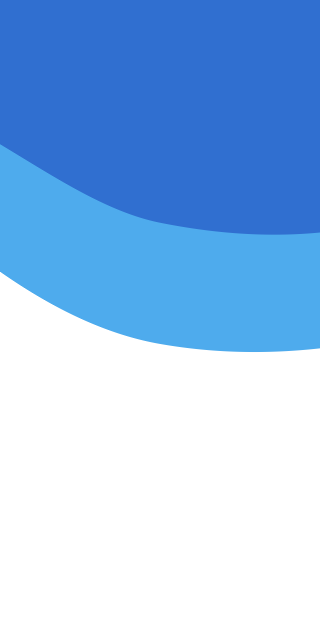
This background is drawn by a Shadertoy shader. Its source:

```glsl
// Two flat blue waves hang from the top of a white page.
// Each lower edge is a smooth curve of two cubic Hermite spans that meet at
// mid width; the bands are layered back to front with antialiased edges.

const vec3 PAGE_WHITE = vec3(1.0);
const vec3 SKY_BLUE   = vec3(0.304, 0.671, 0.929);
const vec3 DEEP_BLUE  = vec3(0.188, 0.437, 0.815);

// Edge heights and slopes at the left, middle and right of the canvas
const vec3 SKY_HEIGHTS  = vec3(0.5755, 0.4626, 0.4557);
const vec3 SKY_SLOPES   = vec3(-0.350, -0.0875, 0.055);
const vec3 DEEP_HEIGHTS = vec3(0.7747, 0.6520, 0.6367);
const vec3 DEEP_SLOPES  = vec3(-0.300, -0.100, 0.048);

const float SPAN = 0.5; // width of one curve span

// Cubic through two heights with the given end slopes, t in 0..1
float hermite(vec2 heights, vec2 slopes, float t) {
    float s = 1.0 - t;
    float ease = t * t * (3.0 - 2.0 * t);
    float bend = t * s * (slopes.x * s - slopes.y * t);
    return mix(heights.x, heights.y, ease) + SPAN * bend;
}

// Height of a wave edge across the canvas
float waveEdge(vec3 heights, vec3 slopes, float x) {
    return x < SPAN
        ? hermite(heights.xy, slopes.xy, x / SPAN)
        : hermite(heights.yz, slopes.yz, (x - SPAN) / SPAN);
}

// Smooth coverage of the area above an edge
float coverAbove(float height, float edge) {
    float pixel = 1.0 / iResolution.y;
    return clamp((height - edge) / pixel + 0.5, 0.0, 1.0);
}

void mainImage(out vec4 fragColor, in vec2 fragCoord) {
    vec2 uv = fragCoord / iResolution.xy;

    float skyEdge  = waveEdge(SKY_HEIGHTS, SKY_SLOPES, uv.x);
    float deepEdge = waveEdge(DEEP_HEIGHTS, DEEP_SLOPES, uv.x);

    // Layers from back to front
    vec3 color = PAGE_WHITE;
    color = mix(color, SKY_BLUE, coverAbove(uv.y, skyEdge));
    color = mix(color, DEEP_BLUE, coverAbove(uv.y, deepEdge));

    fragColor = vec4(color, 1.0);
}
```
